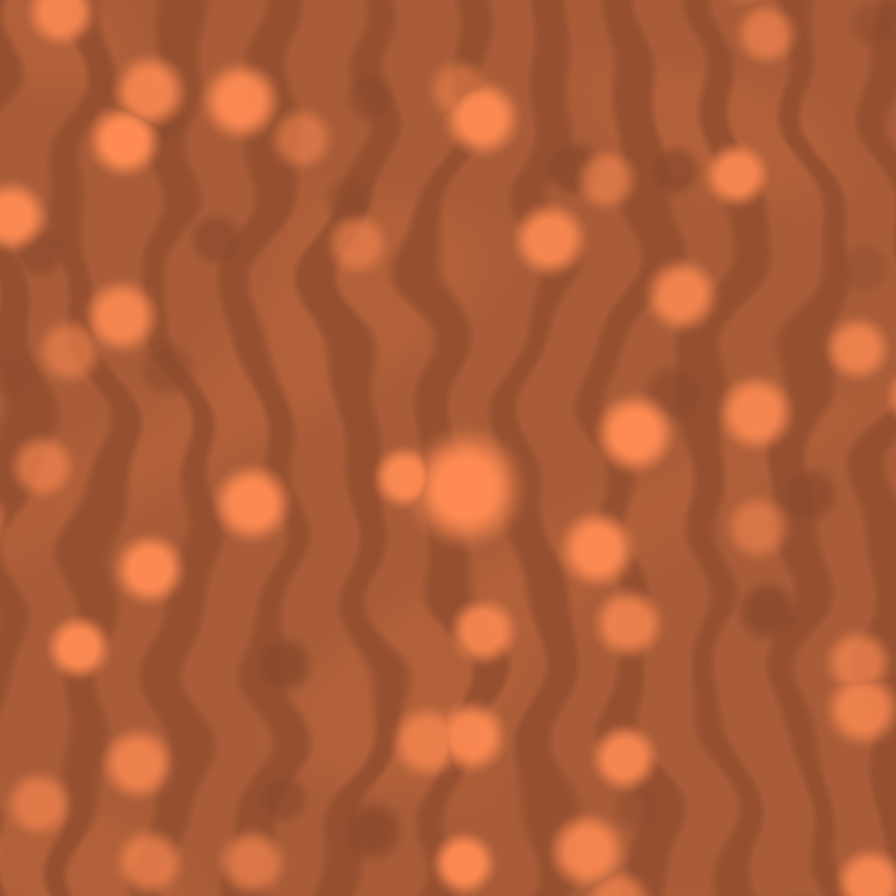
Give the GLSL for this texture, as a Shadertoy shader.

```glsl
const vec3 GROOVE = vec3(0.590, 0.315, 0.190);
const vec3 RIDGE = vec3(0.665, 0.362, 0.220);
const vec3 WARM_RIDGE = vec3(0.715, 0.385, 0.230);
const vec3 PIT = vec3(0.535, 0.285, 0.170);
const vec3 GLOW = vec3(1.0, 0.545, 0.325);

vec3 hash3(vec2 cell, float seed) {
    vec3 h = fract(vec3(cell.xyx + seed) * vec3(0.1031, 0.1030, 0.0973));
    h += dot(h, h.yxz + 33.33);
    return fract((h.xxy + h.yzz) * h.zyx);
}

// Sideways drift of the stripes, in stripe widths
float meander(vec2 p) {
    float drift = 0.20 * sin(9.0 * p.y + 5.0 * p.x);
    drift += 0.15 * sin(18.0 * p.y + 2.5 * sin(6.0 * p.x));
    drift += 0.10 * sin(31.0 * p.y - 9.0 * p.x + 2.0);
    drift += 0.06 * sin(53.0 * p.y + 7.0 * p.x);
    return drift;
}

float stripes(vec2 p, float count, float halfWidth, float softness) {
    float offset = abs(fract(p.x * count + meander(p)) - 0.5);
    return 1.0 - smoothstep(halfWidth - softness, halfWidth + softness, offset);
}

// Broad uneven patches from layered sines
float patches(vec2 p) {
    float wave = sin(11.0 * p.x + 3.0 * sin(7.0 * p.y));
    wave += sin(13.0 * p.y - 6.0 * p.x + 1.5);
    return smoothstep(0.4, 1.7, wave);
}

// Soft discs, one at most per jittered cell; the strongest wins
float spots(vec2 p, float cells, float density, float radius, float weakest, float seed) {
    vec2 home = floor(p * cells);
    float strongest = 0.0;
    for (int y = -1; y <= 1; y++) {
        for (int x = -1; x <= 1; x++) {
            vec2 cell = home + vec2(x, y);
            vec3 place = hash3(cell, seed);
            vec3 trait = hash3(cell, seed + 57.0);
            float strength = mix(weakest, 1.0, sqrt(trait.y));
            float size = radius * mix(0.85, 1.12, strength * trait.z);
            float d = length(p - (cell + 0.05 + 0.9 * place.xy) / cells);
            float disc = 1.0 - smoothstep(0.55 * size, 1.35 * size, d);
            strongest = max(strongest, disc * strength * step(trait.x, density));
        }
    }
    return strongest;
}

// Single large ember with a wide halo
float ember(vec2 p, vec2 center, float radius) {
    return 1.0 - smoothstep(0.5 * radius, 1.4 * radius, length(p - center));
}

void mainImage(out vec4 fragColor, in vec2 fragCoord) {
    vec2 p = fragCoord / iResolution.xy;

    // Wavy vertical bands
    vec3 ridge = mix(RIDGE, WARM_RIDGE, 0.7 * patches(p));
    float halfWidth = 0.31 + 0.05 * sin(8.0 * p.y + 15.0 * p.x);
    vec3 color = mix(GROOVE, ridge, stripes(p, 10.0, halfWidth, 0.075));

    // Dark pits, then glowing dots
    color = mix(color, PIT, 0.8 * spots(p, 6.0, 0.38, 0.029, 0.4, 19.0));
    float light = spots(p, 8.0, 0.64, 0.034, 0.35, 3.0);
    light = max(light, ember(p, vec2(0.52, 0.455), 0.054));
    color = mix(color, GLOW, light);

    fragColor = vec4(color, 1.0);
}
```
